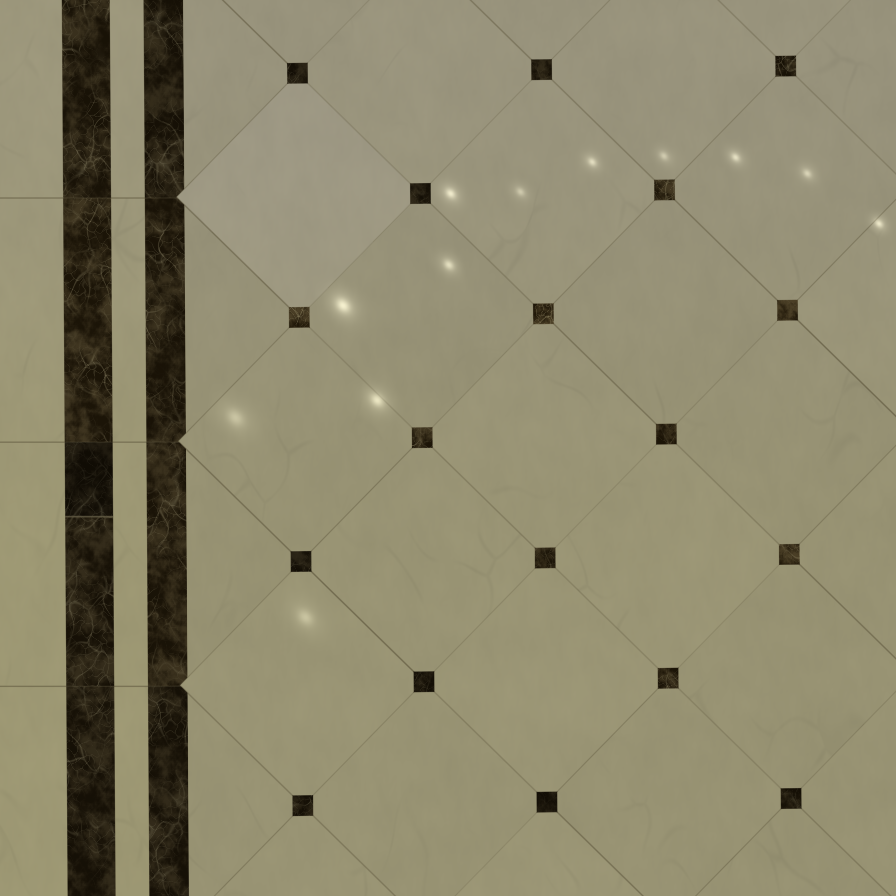
This texture is drawn by a WebGL 1 fragment shader. Its source:

```glsl
precision highp float;
// Polished cream marble floor: diagonal tiles, dark square insets and two dark border bands.
uniform vec2 u_resolution;

const float PITCH = 0.2725;                 // spacing of insets along a row
const vec2 LATTICE_ORIGIN = vec2(0.334, 0.6458);
const vec3 CREAM_WARM = vec3(0.597, 0.577, 0.452);
const vec3 CREAM_COOL = vec3(0.595, 0.575, 0.485);
const vec3 JOINT = vec3(0.36, 0.33, 0.23);
const vec3 DARK = vec3(0.095, 0.07, 0.025);
const vec3 BROWN = vec3(0.225, 0.19, 0.115);
const vec3 VEIN = vec3(0.43, 0.40, 0.30);

float hash(vec2 p) {
  return fract(sin(dot(p, vec2(127.1, 311.7))) * 43758.5);
}

// Distances to the nearest and second nearest cell points
vec2 cellular(vec2 p) {
  vec2 cell = floor(p), near = vec2(8.0);
  for (int j = -1; j <= 1; j++) {
    for (int i = -1; i <= 1; i++) {
      vec2 id = cell + vec2(float(i), float(j));
      float d = length(id + vec2(hash(id), hash(id + 37.3)) - p);
      near = vec2(min(near.x, d), min(near.y, max(near.x, d)));
    }
  }
  return near;
}

float veins(vec2 p, float width) {
  p += 0.22 * sin(p.yx * 2.7 + 1.3) + 0.1 * sin(p.yx * 6.1);
  vec2 near = cellular(p);
  return 1.0 - smoothstep(0.0, width, near.y - near.x);
}

// Layered sines, roughly -1 to 1
float clouds(vec2 p) {
  float sum = 0.0, amp = 0.5;
  for (int i = 0; i < 4; i++) {
    p = mat2(0.8, 0.6, -0.6, 0.8) * p * 1.7 + 2.1;
    sum += amp * sin(p.x + 1.5 * sin(p.y)) * cos(p.y * 0.9);
    amp *= 0.65;
  }
  return sum;
}

// Antialiased coverage of a signed distance
float cover(float d, float px) {
  return 1.0 - smoothstep(-0.75 * px, 0.75 * px, d);
}

float stripe(float x, float left, float right, float px) {
  return cover(abs(x - 0.5 * (left + right)) - 0.5 * (right - left), px);
}

float lineToInteger(float x) {
  return abs(fract(x + 0.5) - 0.5);
}

vec3 creamMarble(vec2 p, float seed) {
  vec2 q = p + seed * 7.0;
  vec3 color = mix(CREAM_WARM, CREAM_COOL, smoothstep(0.35, 0.95, p.y));
  color *= 1.0 + 0.014 * clouds(q * 14.0) + 0.012 * clouds(q * vec2(70.0, 38.0));
  float patches = smoothstep(0.1, 0.7, clouds(q * 9.0 + 4.0));
  return color * (1.0 - 0.035 * patches * veins(q * vec2(13.0, 9.0), 0.08));
}

vec3 darkMarble(vec2 p, float seed) {
  vec2 q = p + seed * 3.0;
  float cloud = clouds(q * 36.0);
  vec3 color = mix(DARK, BROWN, smoothstep(-0.65, 0.85, cloud + 0.5 * clouds(q * 150.0)));
  float web = 0.45 * veins(q * vec2(34.0, 24.0), 0.09) + 0.3 * veins(q * 85.0, 0.14);
  return mix(color, VEIN, web * smoothstep(-0.7, 0.7, clouds(q * 22.0 + 5.0)));
}

// Soft lamp reflection, stretched along the falling diagonal
float lampGlow(vec2 p, vec2 center, float size) {
  vec2 d = p - center;
  d = vec2(d.x - d.y, (d.x + d.y) * 1.35) * 0.7071 / size;
  float r2 = dot(d, d);
  return 0.22 * exp(-r2 * 5.0) + 0.12 * exp(-r2 * 0.9);
}

void main() {
  vec2 p = gl_FragCoord.xy / u_resolution;
  float px = 1.0 / min(u_resolution.x, u_resolution.y);

  // Slightly skewed inset lattice; its diagonals are the tile joints
  vec2 q = p - LATTICE_ORIGIN;
  vec2 grid = vec2(q.x + 0.0073 * q.y, q.y - 0.0146 * q.x) / PITCH;
  vec2 diag = vec2(grid.x + grid.y, grid.x - grid.y);
  vec2 tile = floor(diag), corner = floor(diag + 0.5);
  float borderX = p.x + 0.0065 * p.y;
  float slab = (p.y - 0.5065) / PITCH;

  // Diagonal tiles, one of them paler
  float pale = step(length(tile - vec2(0.0, -1.0)), 0.1);
  vec3 field = creamMarble(p, hash(tile)) * (0.985 + 0.03 * hash(tile + 9.0) + 0.05 * pale);
  field.b += 0.015 * pale;
  float fall = cover(lineToInteger(diag.x) * PITCH * 0.7071 - 0.0008, px);
  float rise = cover(lineToInteger(diag.y) * PITCH * 0.7071 - 0.0006, px);
  float wear = 0.25 + 0.4 * hash(vec2(corner.x, tile.y));
  field = mix(field, JOINT, max(fall * wear, rise * (0.2 + 0.25 * hash(vec2(tile.x, corner.y)))));

  // Dark insets on tile corners, absent along the border
  vec2 node = 0.5 * vec2(corner.x + corner.y, corner.x - corner.y);
  vec2 offset = abs(grid - node) * PITCH;
  float inset = cover(max(offset.x, offset.y) - 0.0115, px) * step(-0.25, node.x);
  vec3 insetColor = darkMarble(p * 1.3, hash(corner)) * (0.65 + 0.75 * hash(corner + 5.0));
  field = mix(field, insetColor, inset);

  // Border slabs and bands
  float slabJoint = cover(lineToInteger(slab) * PITCH - 0.0007, px);
  vec3 border = creamMarble(p, hash(vec2(floor(slab), 4.0))) * vec3(1.03, 1.03, 1.0);
  border = mix(border, JOINT, 0.6 * slabJoint);
  float outer = stripe(borderX, 0.0755, 0.129, px);
  float inner = stripe(borderX, 0.1667, 0.211, px);
  float shortPiece = step(-0.305, slab) * step(slab, 0.0) * outer;
  vec2 piece = vec2(floor(slab), step(0.15, borderX));
  vec3 band = darkMarble(p, hash(piece)) * (0.85 + 0.25 * hash(piece + 2.0) - 0.25 * shortPiece);
  float crossJoint = outer * cover(abs(slab + 0.305) * PITCH - 0.0009, px);
  band = mix(band, VEIN, max(0.7 * crossJoint, 0.25 * slabJoint));
  border = mix(border, band, max(outer, inner));

  // Tile points overlap the inner band
  float tip = cover((abs(grid.x) + lineToInteger(grid.y + 0.5) - 0.5) * PITCH * 0.7071, px);
  float floorMask = max(cover(0.211 - borderX, px), tip * step(0.19, borderX));
  vec3 color = mix(border, field, floorMask);

  // Lamp reflections: a curved row and a short straight row
  float glow = 0.0;
  for (int i = 0; i < 12; i++) {
    float k = float(i);
    float x = 0.341 + 0.08 * k;
    vec2 lamp = vec2(x, 0.826 - 7.0 * pow(abs(x - 0.76), 3.0));
    if (i > 8) lamp = vec2(0.263, 0.534) + vec2(0.12, 0.125) * (k - 9.0);
    float size = mix(0.022, 0.011, smoothstep(0.26, 0.6, lamp.x));
    glow += lampGlow(p, lamp, size) * (0.5 + 0.6 * hash(vec2(k, 3.0)));
  }
  gl_FragColor = vec4(color + glow * floorMask * vec3(1.0, 1.0, 0.93), 1.0);
}
```
